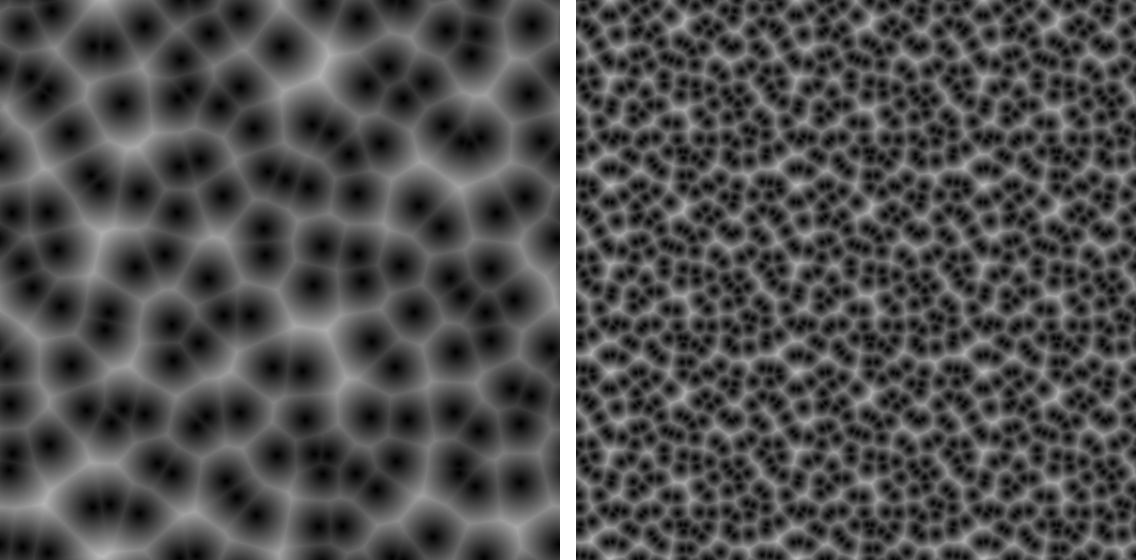
Left: one tile. Right: repeated 3 by 3.
Reproduce this pattern procedurally as a Shadertoy shader.

```glsl
// Soft grey cellular noise: each pixel shows its distance to the nearest of
// a set of scattered points, one per cell of a jittered grid. Black cores
// fade to pale ridges; the grid wraps, so the canvas tiles on all sides.

#define CELLS 12        // grid cells along each side
#define JITTER 1.0      // 0 = regular grid, 1 = point anywhere in its cell
#define BRIGHTNESS 0.68 // grey level at a distance of one cell
#define SEED 37u        // picks another arrangement

// Integer hash of a grid cell: two independent values in 0..1
vec2 hashCell(ivec2 cell) {
    uvec2 h = uvec2(cell) + SEED;
    h = h * 1664525u + 1013904223u;
    h.x += h.y * 1664525u;
    h.y += h.x * 1664525u;
    h ^= h >> 16u;
    h.x += h.y * 1664525u;
    h.y += h.x * 1664525u;
    h ^= h >> 16u;
    return vec2(h & 0xffffu) / 65535.0;
}

// Distance, in cells, from p to the nearest feature point
float nearestPoint(vec2 p) {
    ivec2 home = ivec2(floor(p));
    vec2 local = fract(p);
    float nearestSq = 8.0;
    // Two rings of neighbours, as the widest gaps exceed one cell
    for (int y = -2; y <= 2; y++) {
        for (int x = -2; x <= 2; x++) {
            ivec2 offset = ivec2(x, y);
            ivec2 wrapped = (home + offset + CELLS) % CELLS;
            vec2 point = vec2(offset) + 0.5 + JITTER * (hashCell(wrapped) - 0.5);
            vec2 toPoint = point - local;
            nearestSq = min(nearestSq, dot(toPoint, toPoint));
        }
    }
    return sqrt(nearestSq);
}

void mainImage(out vec4 fragColor, in vec2 fragCoord) {
    vec2 uv = fragCoord / iResolution.xy;
    float grey = BRIGHTNESS * nearestPoint(uv * float(CELLS));
    fragColor = vec4(vec3(clamp(grey, 0.0, 1.0)), 1.0);
}
```
